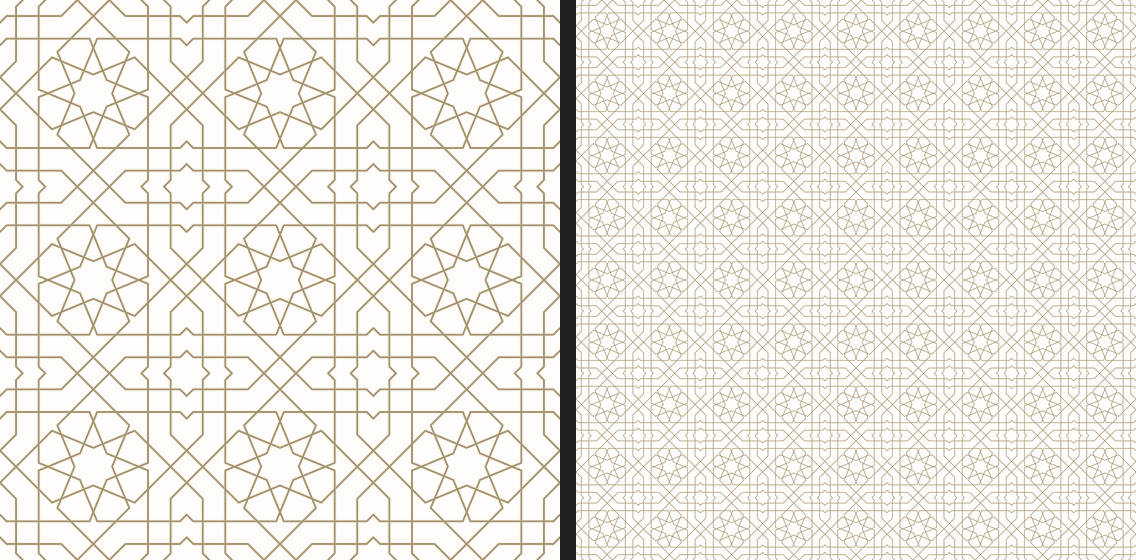
Left, the tile; right, the same tile 3 across and 3 down.
A WebGL 2 fragment shader for this pattern:

```glsl
#version 300 es
precision highp float;
// Geometric lattice of thin gold lines on white: eight-petalled rosettes, with
// straight bands that bend around small eight-pointed stars at the tile corners.
// Each square tile is folded into one wedge, where a few segments draw it all.

uniform vec2 u_resolution;
out vec4 fragColor;

// Lengths are in tile units; one tile is TILE wide.
const float REPEATS = 3.0;
const float TILE = 256.0;
const float HALF_TILE = 0.5 * TILE;
const float LINE_HALF_WIDTH = 1.2;
const float LINE_SOFTNESS = 0.45;
const float HALO_RADIUS = 3.6;
const float HALO_STRENGTH = 0.75;
const float ROSETTE_APOTHEM = 75.0;  // from the center to the rosette frame
const float PETAL_JOINT = 62.3;      // where neighbouring petals touch
const float STAR_RADIUS = 22.0;      // half side of the corner star squares
const vec3 PAPER = vec3(0.995, 0.994, 0.988);
const vec3 HALO = vec3(0.97, 0.945, 0.87);
const vec3 GOLD = vec3(0.63, 0.56, 0.425);

// Sine, cosine and tangent of 22.5 degrees, half an eighth turn
const float SIN_HALF = 0.382683;
const float COS_HALF = 0.92388;
const float TAN_HALF = 0.414214;
const float ROOT2 = 1.414214;

float segment(vec2 p, vec2 a, vec2 b) {
    vec2 ab = b - a;
    vec2 ap = p - a;
    return length(ap - ab * clamp(dot(ap, ab) / dot(ab, ab), 0.0, 1.0));
}

// Eightfold star with its petals; p lies in the wedge beside the y axis.
float rosette(vec2 p, float gap) {
    vec2 mirror = vec2(COS_HALF, -SIN_HALF);
    p -= 2.0 * max(dot(p, mirror), 0.0) * mirror;

    float apothem = PETAL_JOINT * SIN_HALF;
    vec2 joint = vec2(0.0, PETAL_JOINT);
    vec2 starTip = apothem * ROOT2 * vec2(SIN_HALF, COS_HALF);
    vec2 starNotch = vec2(0.0, apothem / COS_HALF);

    float d = segment(p, joint, starTip);
    d = min(d, segment(p, starTip, starNotch));
    return min(d, segment(p, joint, vec2(gap, ROSETTE_APOTHEM)));
}

// Straight band at height h that dips inward at the tile edge.
float notchedBand(vec2 p, float start, float h) {
    float notchHalf = STAR_RADIUS * TAN_HALF;
    vec2 corner = vec2(h);
    vec2 bend = vec2(h, HALF_TILE - notchHalf);
    float d = segment(p, vec2(start, h), corner);
    d = min(d, segment(p, corner, bend));
    return min(d, segment(p, bend, vec2(h - notchHalf, HALF_TILE)));
}

// Distance to the nearest line of the tile, measured from its center.
float lattice(vec2 p) {
    p = abs(p);
    p = vec2(min(p.x, p.y), max(p.x, p.y));

    float gap = (ROSETTE_APOTHEM - PETAL_JOINT) * TAN_HALF;
    float outer = HALF_TILE - STAR_RADIUS;
    float d = rosette(p, gap);

    // Inner frame and outer band
    d = min(d, notchedBand(p, gap, ROSETTE_APOTHEM));
    d = min(d, notchedBand(p, 2.0 * STAR_RADIUS, outer));

    // Diagonals from the rosette, crossing on the tile edge
    vec2 diagonalEnd = vec2(0.5 * outer) + gap / ROOT2 * vec2(-1.0, 1.0);
    vec2 apex = vec2(0.0, outer);
    vec2 crossing = vec2(STAR_RADIUS, HALF_TILE);
    d = min(d, segment(p, diagonalEnd, apex));
    d = min(d, segment(p, apex, crossing));
    return min(d, segment(p, crossing, vec2(2.0 * STAR_RADIUS, outer)));
}

void main() {
    vec2 uv = gl_FragCoord.xy / u_resolution;
    vec2 p = (fract(uv * REPEATS) - 0.5) * TILE;
    float d = lattice(p);

    // Edge softness covers at least half a pixel
    float pixel = TILE * REPEATS / min(u_resolution.x, u_resolution.y);
    float edge = max(LINE_SOFTNESS, 0.6 * pixel);
    float halo = HALO_STRENGTH * (1.0 - smoothstep(LINE_HALF_WIDTH, HALO_RADIUS, d));
    float line = 1.0 - smoothstep(LINE_HALF_WIDTH - edge, LINE_HALF_WIDTH + edge, d);

    vec3 color = mix(PAPER, HALO, halo);
    fragColor = vec4(mix(color, GOLD, line), 1.0);
}
```
